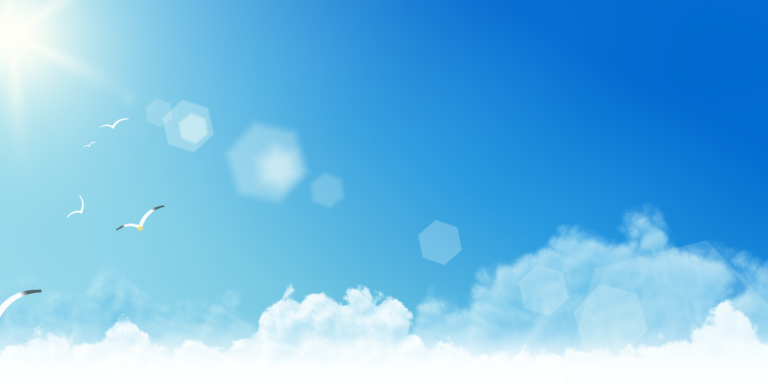
Write a Shadertoy shader that draws this background.

```glsl
// Bright summer sky: a blue gradient lit by a star-shaped sun at the upper left,
// cloud banks made of billowed gradient noise under bump-shaped skylines,
// hexagonal lens flares strung along one line, and a few arched-wing gulls.

vec2 gradientAt(vec2 cell) {
    vec3 h = fract(cell.xyx * vec3(0.1031, 0.1030, 0.0973));
    h += dot(h, h.yzx + 33.33);
    float angle = 6.2832 * fract((h.x + h.y) * h.z);
    return vec2(cos(angle), sin(angle));
}

float gradientNoise(vec2 p) {
    vec2 i = floor(p), f = fract(p);
    vec2 u = f * f * f * (f * (f * 6.0 - 15.0) + 10.0);
    vec2 e = vec2(1, 0);
    return mix(mix(dot(gradientAt(i), f), dot(gradientAt(i + e), f - e), u.x),
               mix(dot(gradientAt(i + e.yx), f - e.yx), dot(gradientAt(i + 1.0), f - 1.0), u.x), u.y);
}

// Folded noise: round lumps separated by creases
float billow(vec2 p) {
    float sum = 0.0, amp = 1.0;
    for (int i = 0; i < 5; i++) {
        sum += amp * abs(gradientNoise(p));
        p = mat2(1.6, 1.2, -1.2, 1.6) * p + 7.3;
        amp *= 0.5;
    }
    return sum;
}

float bump(float x, float centre, float width) {
    float d = (x - centre) / width;
    return exp(-d * d);
}

// Cloud bank below the skyline "top": colour in rgb, cover in a
vec4 cloud(vec2 p, float top, float scale, float soft, vec3 shadow, vec3 lit) {
    float lumps = billow(p * scale);
    float depth = top - p.y + (lumps - 0.38) * 0.9 / scale;
    float facing = lumps - billow((p + vec2(-0.015, 0.02)) * scale);
    float light = clamp(0.75 + 1.3 * facing - 1.8 * max(depth, 0.0), 0.0, 1.0);
    return vec4(mix(shadow, lit, light), smoothstep(0.0, soft, depth));
}

float hexagon(vec2 q, float radius, float turn) {
    float c = cos(turn), s = sin(turn);
    q = abs(mat2(c, -s, s, c) * q);
    return max(q.x, 0.5 * q.x + 0.866 * q.y) - 0.866 * radius;
}

// Arched, tapering wing from the body to its tip: cover in x, place along it in y
vec2 wing(vec2 q, vec2 tip, float aa) {
    float len = length(tip);
    vec2 dir = tip / len, up = vec2(-dir.y, dir.x);
    up *= up.y < 0.0 ? -1.0 : 1.0;
    float along = dot(q, dir), t = clamp(along / len, 0.0, 1.0);
    float rise = dot(q, up) - 0.6 * len * t * (1.0 - t);
    float d = length(vec2(along - t * len, rise)) - len * 0.075 * (1.0 - 0.6 * t);
    return vec2(1.0 - smoothstep(-aa, aa, d), t);
}

void mainImage(out vec4 fragColor, in vec2 fragCoord) {
    vec2 p = fragCoord / iResolution.y;
    p.x *= 2.0 * iResolution.y / iResolution.x;
    float x = p.x, aa = 1.0 / iResolution.y;

    // Sky, deepest at the upper right
    float depth = 0.5 * x + p.y - 0.63;
    vec3 col = mix(vec3(0.42, 0.77, 0.89), vec3(0.14, 0.59, 0.87), clamp(depth * 2.0, 0.0, 1.0));
    col = mix(col, vec3(0.01, 0.42, 0.82), clamp(depth * 2.0 - 1.0, 0.0, 1.0));
    col = mix(col, vec3(0.72, 0.90, 0.94), clamp(-depth * 1.2, 0.0, 1.0));
    col += 0.018 * gradientNoise(mat2(1.2, -1.5, 1.5, 3.0) * p);

    // Sun: wide halo, warm glow and a six-pointed core
    vec2 fromSun = p - vec2(0.03, 0.91);
    float r = length(fromSun);
    float spike = pow(abs(cos(3.0 * (atan(fromSun.y, fromSun.x) + 0.45))), 14.0);
    col = mix(col, vec3(0.68, 0.89, 0.93), 0.8 * exp(-1.8 * r * r));
    col = mix(col, vec3(0.90, 0.97, 0.95), 0.85 * exp(-16.0 * r * r));
    col = mix(col, vec3(1.0, 1.0, 0.97), exp(-pow(r / (0.12 + 0.07 * spike), 2.0)));

    // Distant soft banks, left then right
    float top = 0.24 + 0.12 * bump(x, 0.29, 0.09) + 0.04 * bump(x, 0.0, 0.15) - 0.25 * smoothstep(0.58, 0.85, x);
    vec4 c = cloud(p, top, 6.0, 0.06, vec3(0.40, 0.75, 0.90), vec3(0.72, 0.90, 0.95));
    col = mix(col, c.rgb, 0.75 * c.a);
    top = 0.27 * smoothstep(0.98, 1.13, x) + 0.10 * bump(x, 1.45, 0.13)
        + 0.17 * bump(x, 1.68, 0.17) + 0.12 * bump(x, 2.05, 0.1);
    c = cloud(p, top, 5.0, 0.09, vec3(0.46, 0.78, 0.92), vec3(0.83, 0.94, 0.97));
    col = mix(col, c.rgb, 0.8 * c.a);

    // Near cumulus, then the low bank at the right
    top = 0.10 + 0.055 * bump(x, 0.13, 0.09) + 0.10 * bump(x, 0.32, 0.06) + 0.02 * bump(x, 0.52, 0.06)
        + 0.14 * smoothstep(0.59, 0.75, x) * (1.0 - smoothstep(0.98, 1.15, x));
    c = cloud(p, top, 9.0, 0.022, vec3(0.66, 0.87, 0.95), vec3(0.98, 0.995, 1.0));
    col = mix(col, c.rgb, 0.92 * c.a);
    top = 0.03 + 0.09 * smoothstep(1.4, 1.75, x) + 0.09 * bump(x, 1.88, 0.08);
    c = cloud(p, top, 8.0, 0.03, vec3(0.83, 0.94, 0.98), vec3(0.98, 0.995, 1.0));
    col = mix(col, c.rgb, 0.9 * c.a);
    col = mix(col, vec3(0.995, 1.0, 1.0), 1.0 - smoothstep(0.02, 0.19, p.y));

    // Lens flares along one axis: x, radius, opacity, blur
    vec4 flares[11] = vec4[](
        vec4(0.333, 0.015, 0.15, 0.015), vec4(0.414, 0.038, 0.20, 0.003),
        vec4(0.490, 0.070, 0.30, 0.003), vec4(0.503, 0.040, 0.50, 0.006),
        vec4(0.695, 0.107, 0.34, 0.018), vec4(0.725, 0.052, 0.60, 0.030),
        vec4(0.852, 0.046, 0.22, 0.010), vec4(1.146, 0.060, 0.26, 0.002),
        vec4(1.415, 0.068, 0.24, 0.004), vec4(1.590, 0.100, 0.24, 0.003),
        vec4(1.758, 0.300, 0.17, 0.003));
    for (int i = 0; i < 11; i++) {
        vec4 f = flares[i];
        float d = hexagon(p - vec2(f.x, 0.898 - 0.462 * f.x), f.y, 0.05 + 2.4 * f.y);
        float blur = max(f.w, aa);
        col = mix(col, vec3(0.93, 0.98, 0.97), f.z * (1.0 - smoothstep(-blur, blur, d)));
    }

    // Gulls: body, then left and right wing tips relative to it
    vec2 bodies[5] = vec2[](vec2(0.365, 0.408), vec2(-0.01, 0.172), vec2(0.294, 0.669),
                            vec2(0.232, 0.62), vec2(0.211, 0.448));
    vec4 tips[5] = vec4[](vec4(-0.06, -0.006, 0.06, 0.055), vec4(-0.06, -0.03, 0.114, 0.07),
                          vec4(-0.033, 0.0, 0.039, 0.021), vec4(-0.014, -0.003, 0.016, 0.01),
                          vec4(-0.036, -0.014, -0.003, 0.042));
    for (int i = 0; i < 5; i++) {
        for (int side = 0; side < 2; side++) {
            vec2 tip = side == 0 ? tips[i].xy : tips[i].zw;
            vec2 w = wing(p - bodies[i], tip, aa);
            float dark = smoothstep(0.62, 0.8, w.y) * smoothstep(0.045, 0.058, length(tip));
            col = mix(col, mix(vec3(0.98, 0.99, 0.98), vec3(0.30, 0.40, 0.42), dark), w.x);
        }
    }
    float beak = length(p - bodies[0] + vec2(0.0, 0.003)) - 0.006;
    col = mix(col, vec3(0.96, 0.85, 0.48), 1.0 - smoothstep(-aa, aa, beak));

    fragColor = vec4(clamp(col, 0.0, 1.0), 1.0);
}
```
